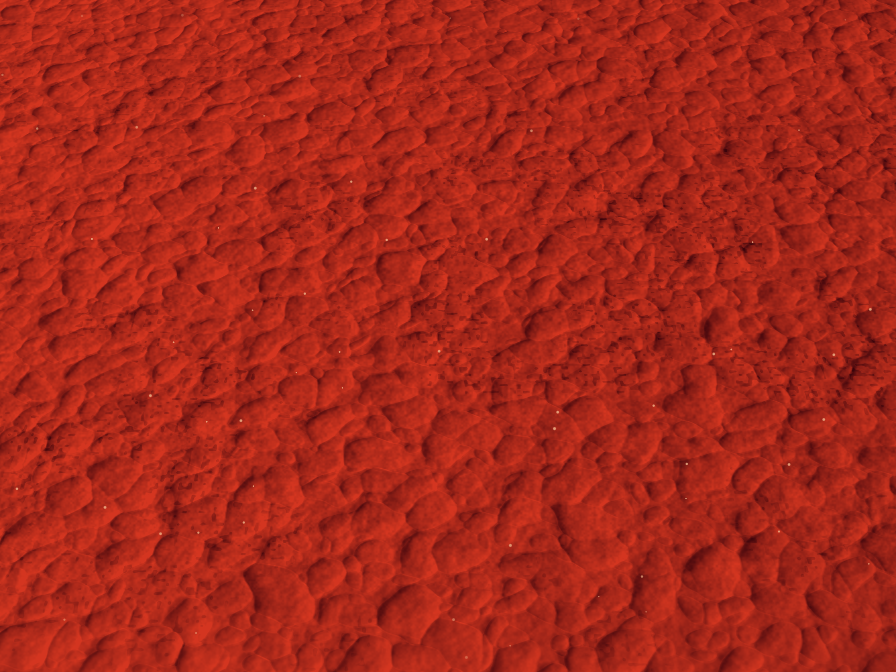
Give the GLSL for this texture, as a Shadertoy shader.

```glsl
// A red painted wall of packed pebbly bumps, seen at a slant and lit from the right.
// Scattered domes form a height field on a receding plane; its slope and a short
// cast shadow drive a red tone ramp, with fine grain, dark pits and tiny glints on top.

const vec3 SHADE_RED = vec3(0.43, 0.08, 0.07);
const vec3 LIT_RED = vec3(0.80, 0.20, 0.12);
const vec3 GLINT = vec3(0.95, 0.72, 0.55);
const vec2 TO_LIGHT = vec2(0.94, -0.34);

float hash(vec2 p) {
    return fract(sin(dot(p, vec2(127.1, 311.7))) * 43758.5453);
}

vec2 hash2(vec2 p) {
    return vec2(hash(p), hash(p + 37.3));
}

float noise(vec2 p) {
    vec2 cell = floor(p), f = fract(p);
    f = f * f * (3.0 - 2.0 * f);
    float low = mix(hash(cell), hash(cell + vec2(1.0, 0.0)), f.x);
    float high = mix(hash(cell + vec2(0.0, 1.0)), hash(cell + 1.0), f.x);
    return mix(low, high, f.y);
}

float fbm(vec2 p) {
    return 0.55 * noise(p) + 0.3 * noise(p * 2.1 + 5.2) + 0.15 * noise(p * 4.3 + 9.7);
}

// Tallest of the randomly turned and stretched domes around p
float domes(vec2 p, float scale, float minRadius, float maxRadius, float seed) {
    p *= scale;
    vec2 cell = floor(p);
    float tallest = 0.0;
    for (int j = -1; j <= 1; j++)
    for (int i = -1; i <= 1; i++) {
        vec2 id = cell + vec2(i, j);
        vec2 center = id + 0.12 + 0.76 * hash2(id + seed);
        float radius = mix(minRadius, maxRadius, hash(id + seed + 11.0));
        float angle = 0.3 + 1.8 * (hash(id + seed + 23.0) - 0.5);
        float stretch = mix(1.0, 1.35, hash(id + seed + 51.0));
        vec2 q = p - center;
        float c = cos(angle), s = sin(angle);
        q = vec2(c * q.x + s * q.y, c * q.y - s * q.x) / radius;
        float r = length(q * vec2(1.0 / stretch, stretch));
        tallest = max(tallest, radius * (1.0 - r * r * r));
    }
    return tallest / scale;
}

float surfaceHeight(vec2 p) {
    vec2 warp = vec2(noise(p * 24.0), noise(p * 24.0 + 40.0)) - 0.5;
    vec2 w = p + 0.024 * warp;
    float bumps = max(domes(w, 13.0, 0.30, 0.62, 3.0), domes(w, 23.0, 0.22, 0.52, 71.0));
    return 0.42 * bumps + 0.006 * noise(p * 55.0) + 0.0022 * noise(p * 130.0);
}

// Receding plane: features shrink and flatten towards the top
vec2 slantedPlane(vec2 uv, float middle) {
    float depth = 1.0 / (1.0 - 0.4 * uv.y);
    return vec2((uv.x - middle) * depth, 2.7 * depth) + 4.0;
}

// Sparse bright dots, one candidate per cell
float glints(vec2 uv, float scale, float share) {
    vec2 p = uv * scale, id = floor(p);
    vec2 center = 0.2 + 0.6 * hash2(id + 15.0);
    float size = mix(0.07, 0.16, hash(id + 63.0));
    float dot_ = 1.0 - smoothstep(0.4 * size, 1.3 * size, length(fract(p) - center));
    return dot_ * step(1.0 - share, hash(id + 88.0));
}

void mainImage(out vec4 fragColor, in vec2 fragCoord) {
    vec2 uv = fragCoord / iResolution.y;
    float aspect = iResolution.x / iResolution.y;
    vec2 ground = slantedPlane(uv, 0.5 * aspect);

    // Slope facing the light
    float e = 0.004;
    float h = surfaceHeight(ground);
    vec2 slope = vec2(surfaceHeight(ground + vec2(e, 0.0)) - h,
                      surfaceHeight(ground + vec2(0.0, e)) - h) / e;
    float facing = -dot(slope, TO_LIGHT) / sqrt(1.0 + dot(slope, slope));

    // Shadow cast by the bump on the light side
    float rise = surfaceHeight(ground + 0.016 * TO_LIGHT) - h;
    float shadow = smoothstep(0.002, 0.014, rise);

    // Grain and pits, sharpest in the middle of the depth of field
    float focus = 1.0 - 0.65 * smoothstep(0.2, 0.55, abs(uv.y - 0.47));
    float grain = noise(uv * 210.0) + noise(uv * 330.0 + 17.0) - 1.0;
    float patches = smoothstep(0.42, 0.68, fbm(ground * 7.0));
    float pits = smoothstep(0.66, 0.84, noise(ground * 125.0 + 30.0)) * patches;

    // Tone along the red ramp
    float tone = 0.66 + 0.55 * facing - 0.40 * shadow;
    tone += 0.30 * (fbm(ground * 16.0) - 0.5) + 0.20 * focus * grain;
    tone -= 0.38 * focus * pits;
    tone += 0.10 - 0.20 * uv.x / aspect;
    tone = clamp(tone, -0.55, 1.08);

    vec3 color = mix(SHADE_RED, LIT_RED, tone);
    color = mix(color, GLINT, 0.8 * focus * glints(uv, 60.0, 0.016));
    fragColor = vec4(color, 1.0);
}
```
